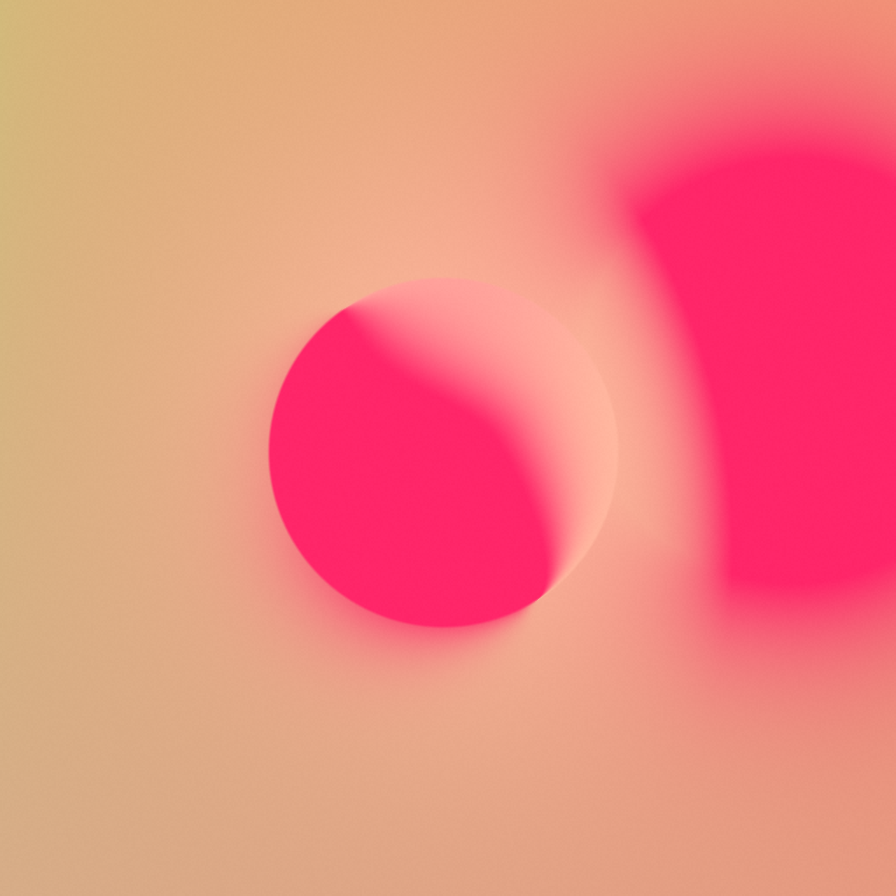
This background is drawn by a Shadertoy shader. Its source:

```glsl
const vec3 PINK = vec3(1.0, 0.15, 0.41);
const vec3 PEACH = vec3(1.0, 0.725, 0.625);
const vec3 ROSE = vec3(1.0, 0.64, 0.61);

float hash(vec2 p) {
    vec3 q = fract(vec3(p.xyx) * 0.1031);
    q += dot(q, q.yzx + 33.33);
    return fract((q.x + q.y) * q.z);
}

// One inside the edge, fading smoothly with distance beyond it
float falloff(float dist, float width, float power) {
    return exp(-pow(max(dist, 0.0) / max(width, 1e-4), power));
}

vec3 backdrop(vec2 uv) {
    vec3 low = mix(vec3(0.84, 0.675, 0.53), vec3(0.90, 0.60, 0.50), uv.x);
    vec3 high = mix(vec3(0.82, 0.73, 0.48), vec3(0.94, 0.61, 0.47), pow(uv.x, 0.6));
    vec3 color = mix(low, high, uv.y);
    float halo = falloff(distance(uv, vec2(0.56, 0.53)), 0.33, 2.0);
    return mix(color, PEACH, 0.95 * halo);
}

// Glowing disc cut on its left by a wide arc
float cutDisc(vec2 uv, vec2 center, float radius) {
    float outside = max(distance(uv, center) - radius, 0.0);
    float behindArc = 0.727 - distance(uv, vec2(0.091, 0.387));
    float arcWidth = 0.045 + 0.8 * outside;
    return falloff(outside, 0.09, 1.1) * falloff(behindArc, arcWidth, 1.2);
}

// Local x runs between the two cusps, local y towards the lit side
vec3 sphereFill(vec2 local) {
    float halfChord = sqrt(max(1.0 - local.x * local.x, 0.0));
    float edge = halfChord * 0.33 * smoothstep(-0.8, 0.15, local.x) - 0.04;
    float t = (local.y - edge) / max(halfChord - edge, 0.01);
    vec3 lit = mix(ROSE, PEACH, smoothstep(-0.9, 0.4, local.x));
    return mix(lit, PINK, falloff(t, 0.36, 1.4));
}

// Coloured light spilling past the rim, pinched at the cusps
float rimSpill(vec2 local) {
    float len = length(local);
    vec2 dir = local / max(len, 1e-4);
    float shade = max(-dir.y, 0.0);
    float strength = mix(0.2, 0.65, smoothstep(-0.6, 0.9, dir.x));
    return strength * falloff(len - 1.0, 0.27 * shade, 1.1) * smoothstep(0.0, 0.15, shade);
}

void mainImage(out vec4 fragColor, in vec2 fragCoord) {
    vec2 uv = fragCoord / iResolution.xy;
    float pixel = 1.0 / iResolution.y;

    // Background and large glow
    vec3 color = backdrop(uv);
    color = mix(color, PINK, cutDisc(uv, vec2(0.885, 0.586), 0.237));

    // Sphere
    float radius = 0.195;
    vec2 axis = vec2(0.552, -0.833);
    vec2 offset = uv - vec2(0.495, 0.495);
    vec2 local = vec2(dot(offset, axis), dot(offset, vec2(-axis.y, axis.x))) / radius;
    color = mix(color, PINK, rimSpill(local));
    float rim = length(offset) - radius;
    float soft = 0.001 + pixel;
    color = mix(color, sphereFill(local), 1.0 - smoothstep(-soft, soft, rim));

    // Fine grain
    color += (hash(floor(uv * 512.0)) - 0.5) * 0.01;
    fragColor = vec4(clamp(color, 0.0, 1.0), 1.0);
}
```
